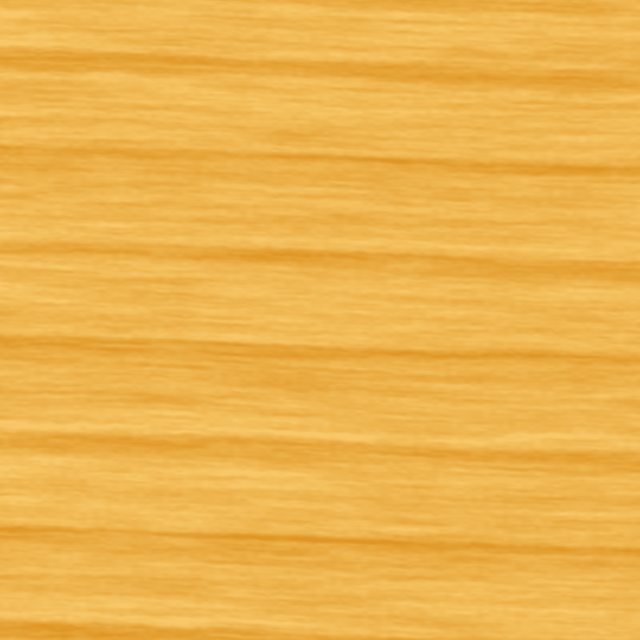
Write a three.js fragment shader that draws this texture.

```glsl
// Honey-coloured wood planed along the grain: nearly level, gently sinking fibres.
// Two alternating growth rings (one crisp, one broad) repeat down the board,
// over layers of stretched noise that form the fine streaks and pores.

varying vec2 vUv;

const vec3 DARK_HONEY = vec3(0.895, 0.630, 0.200);
const vec3 PALE_HONEY = vec3(0.952, 0.746, 0.360);
const float RING_PERIOD = 0.298;
const float FIRST_RING = 0.232;

float hash(vec2 cell) {
  vec3 p = fract(vec3(cell.xyx) * 0.1031);
  p += dot(p, p.yzx + 33.33);
  return fract((p.x + p.y) * p.z);
}

// Smooth value noise, centred on zero.
float noise(vec2 p) {
  vec2 cell = floor(p);
  vec2 f = fract(p);
  f = f * f * (3.0 - 2.0 * f);
  float low = mix(hash(cell), hash(cell + vec2(1.0, 0.0)), f.x);
  float high = mix(hash(cell + vec2(0.0, 1.0)), hash(cell + vec2(1.0, 1.0)), f.x);
  return mix(low, high, f.y) - 0.5;
}

// Depth below the top edge, following the slope and slight sway of the fibres.
float grainDepth(vec2 uv) {
  float sink = 0.033 * uv.x - 0.0022 * sin(6.2832 * uv.x);
  float sway = 0.0008 * sin(9.0 * uv.x + 14.0 * uv.y);
  return 1.0 - uv.y - sink + sway;
}

float bump(float x, float centre, float width) {
  float d = (x - centre) / width;
  return exp(-d * d);
}

// Crisp ring: abrupt upper edge, then a long fade downwards.
float crispRing(float phase) {
  float fade = 0.60 * exp(-phase / 0.05) + 0.28 * exp(-phase / 0.18);
  float edge = 0.88 * smoothstep(0.965, 1.0, phase);
  return max(fade, edge);
}

// Broad ring: a soft dark band with a pale line above it.
float broadRing(float phase, float paleness) {
  float band = smoothstep(0.47, 0.505, phase) * (1.0 - smoothstep(0.535, 0.61, phase));
  return 0.58 * band - paleness * bump(phase, 0.445, 0.02);
}

// Long streaks, thinner fibres, short strands and fine pores.
float fibres(float x, float depth) {
  float streaks = 0.30 * noise(vec2(x * 2.2, depth * 50.0));
  float threads = 0.58 * noise(vec2(x * 4.5 + 17.0, depth * 92.0));
  float strands = 0.52 * noise(vec2(x * 11.0 + 5.0, depth * 175.0));
  float hairs = 0.30 * noise(vec2(x * 32.0 + 3.0, depth * 250.0 + 7.0));
  float pores = 0.26 * noise(vec2(x * 100.0, depth * 210.0 + 9.0));
  return streaks + threads + strands + hairs + pores;
}

void main() {
  float depth = grainDepth(vUv);

  // Ragged edges shared by the fibres and the growth rings
  float ragged = 0.0022 * noise(vec2(vUv.x * 55.0, depth * 70.0));
  float fray = 0.0030 * noise(vec2(vUv.x * 5.0, depth * 40.0)) + ragged;

  // Growth rings of uneven strength
  float phase = fract((depth + fray - FIRST_RING) / RING_PERIOD);
  float strength = 1.0 + 0.35 * noise(vec2(vUv.x * 3.0, depth * 12.0));
  float paleness = mix(0.30, 0.12, vUv.x);
  float rings = strength * (crispRing(phase) + broadRing(phase, paleness));

  // Faint clouding beneath the fibres
  float cloud = 0.10 * noise(vec2(vUv.x * 3.0 + 31.0, depth * 14.0));

  float tone = 0.80 + cloud + fibres(vUv.x, depth + ragged) - rings;
  vec3 wood = mix(DARK_HONEY, PALE_HONEY, clamp(tone, -0.35, 1.3));
  gl_FragColor = vec4(wood, 1.0);
}
```
